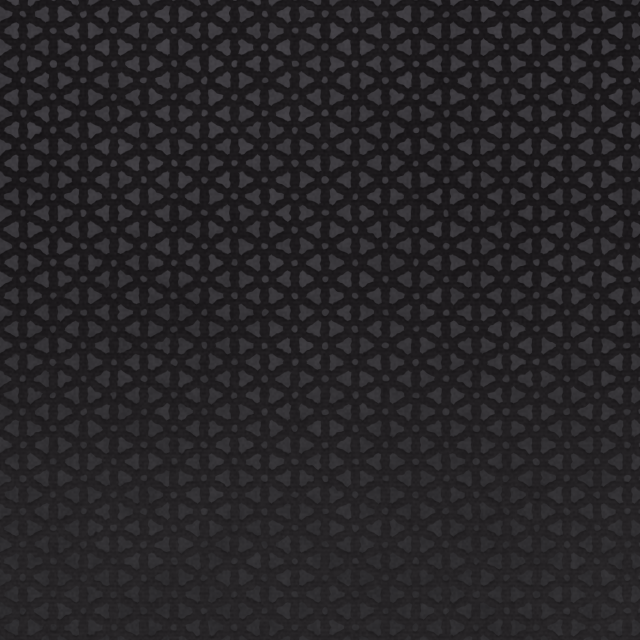
Give the GLSL for this texture, as a three.js fragment shader.

```glsl
varying vec2 vUv;

const vec2 CELL = vec2(0.0944, 0.0518);
const vec2 DOT_ORIGIN = vec2(0.508, 0.978);
const float DOT_RADIUS = 0.0051;
const float SIDE_DISTANCE = 0.0090;
const float TIP_DISTANCE = 0.0136;
const float RIBS = 150.0;

const vec3 GROUND_TOP = vec3(0.108, 0.099, 0.108);
const vec3 GROUND_BOTTOM = vec3(0.152, 0.144, 0.152);
const vec3 PILE_TOP = vec3(0.242, 0.234, 0.252);
const vec3 PILE_BOTTOM = vec3(0.186, 0.182, 0.192);

float hash(vec2 p) {
  return fract(sin(dot(p, vec2(127.1, 311.7))) * 43758.5453);
}

float noise(vec2 p) {
  vec2 i = floor(p);
  vec2 f = fract(p);
  f = f * f * (3.0 - 2.0 * f);
  float low = mix(hash(i), hash(i + vec2(1.0, 0.0)), f.x);
  float high = mix(hash(i + vec2(0.0, 1.0)), hash(i + vec2(1.0, 1.0)), f.x);
  return mix(low, high, f.y);
}

float fbm(vec2 p) {
  float sum = 0.0;
  float weight = 0.5;
  for (int i = 0; i < 4; i++) {
    sum += weight * noise(p);
    p = p * 2.03 + 17.3;
    weight *= 0.5;
  }
  return sum / 0.9375;
}

// Blunt triangle pointing left, with slightly pinched sides
float pinchedTriangle(vec2 p, float side, float tip) {
  float d = -1.0;
  for (int i = 0; i < 3; i++) {
    float angle = float(i) * 2.0943951;
    vec2 normal = vec2(cos(angle), sin(angle));
    float along = dot(p, vec2(-normal.y, normal.x)) / (side * 0.4);
    float pinch = side * 0.14 * exp(-along * along);
    d = max(d, dot(p, normal) - side + pinch);
    d = max(d, -dot(p, normal) - tip);
  }
  return d;
}

// Mirrored cell: dots on opposite corners, triangles on opposite edges
float motifDistance(vec2 p, vec2 cell) {
  vec2 q = abs((fract(p / cell + 0.5) - 0.5) * cell);
  vec2 corner = cell * 0.5;
  float dots = min(length(q), length(q - corner)) - DOT_RADIUS;
  vec2 leftCentre = vec2(corner.x * 2.0 / 3.0, 0.0);
  vec2 rightCentre = vec2(corner.x / 3.0, corner.y);
  float left = pinchedTriangle(q - leftCentre, SIDE_DISTANCE, TIP_DISTANCE);
  float right = pinchedTriangle(rightCentre - q, SIDE_DISTANCE, TIP_DISTANCE);
  // The right triangle is the left one turned half way round
  return min(dots, min(left, right));
}

float pileMask(vec2 p, float softness) {
  return 1.0 - smoothstep(-softness, softness, motifDistance(p, CELL));
}

// Horizontal knit rows, broken up along their length
float ribShade(vec2 uv, float count) {
  float drift = (noise(uv * vec2(22.0, 9.0)) - 0.5) * 0.7;
  float wave = sin(6.2831853 * (uv.y * count + drift));
  return wave * (0.35 + 0.65 * noise(uv * vec2(120.0, count)));
}

void main() {
  vec2 uv = vUv;

  // Motif with frayed edges
  vec2 fray = vec2(noise(uv * 150.0), noise(uv * 150.0 + 41.7)) - 0.5;
  vec2 p = uv - DOT_ORIGIN + fray * 0.0028;
  float mask = pileMask(p, 0.0015);
  float shadow = pileMask(p + vec2(0.0, 0.0035), 0.0028) * (1.0 - mask);

  // Light fades the relief toward the bottom
  float patches = fbm(uv * 4.0) - 0.5;
  float height = smoothstep(0.0, 0.95, uv.y + patches * 0.12);
  float groundHeight = smoothstep(0.05, 0.65, uv.y + patches * 0.15);
  vec3 ground = mix(GROUND_BOTTOM, GROUND_TOP, groundHeight);
  vec3 pile = mix(PILE_BOTTOM, PILE_TOP, height);
  pile *= 1.0 + 0.14 * (noise(uv * 38.0) - 0.5);

  // Shallow shade under the raised pile
  ground *= 1.0 - 0.14 * shadow;
  vec3 color = mix(ground, pile, mask);

  // Knit rows, fibres and worn patches
  color += 0.007 * ribShade(uv, RIBS) * (1.0 - 0.5 * mask);
  color += 0.026 * (noise(uv * vec2(300.0, 260.0)) - 0.5);
  color += 0.018 * (fbm(uv * 95.0) - 0.5);
  color += 0.020 * patches;

  gl_FragColor = vec4(color, 1.0);
}
```
